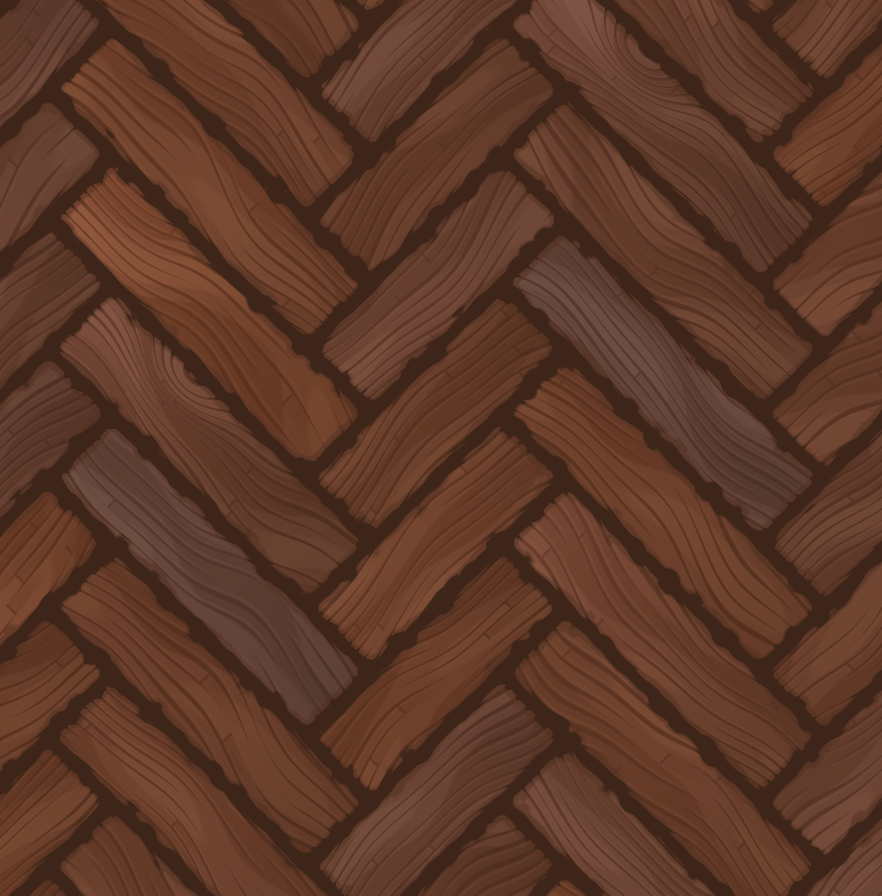
Reproduce this texture procedurally as a WebGL 2 fragment shader.

```glsl
#version 300 es
precision highp float;
// Herringbone floor of worn wooden planks: falling planks are four widths
// long, rising ones three, so the diagonal grid repeats every seven cells.
// Each plank gets its own grain from layered sines, with chips and cracks.

uniform vec2 u_resolution;
out vec4 fragColor;

const float PLANK_WIDTH = 0.1445;            // vertical pitch, canvas heights
const vec2 FIRST_CORNER = vec2(0.0534, 0.8997);
const vec3 GROOVE = vec3(0.245, 0.147, 0.098);
const vec3 SHADE = vec3(0.325, 0.19, 0.13);
const vec3 BASE = vec3(0.38, 0.23, 0.16);
const vec3 WARM = vec3(0.415, 0.26, 0.19);
const vec3 PALE = vec3(0.455, 0.295, 0.215);

struct Plank {
  vec2 pos;      // x along the plank, y across it
  float len;
  float column;
  float row;
  bool rising;
};

float hash(vec2 p) {
  vec3 q = fract(vec3(p.xyx) * 0.1031);
  q += dot(q, q.yzx + 33.33);
  return fract((q.x + q.y) * q.z);
}

// Distance to the nearest scattered point.
float cellular(vec2 p) {
  vec2 cell = floor(p);
  float nearest = 2.0;
  for (int y = -1; y <= 1; y++)
    for (int x = -1; x <= 1; x++) {
      vec2 c = cell + vec2(x, y);
      vec2 point = c + vec2(hash(c), hash(c + 17.3));
      nearest = min(nearest, length(p - point));
    }
  return nearest;
}

float roundBox(vec2 p, vec2 halfSize, float radius) {
  vec2 q = abs(p) - halfSize + radius;
  return length(max(q, 0.0)) + min(max(q.x, q.y), 0.0) - radius;
}

Plank findPlank(vec2 grid) {
  vec2 cell = floor(grid), f = grid - cell;
  float diagonal = cell.x + cell.y;
  float column = floor((diagonal + 0.5) / 7.0);
  float k = diagonal - 7.0 * column;
  bool rising = k > 3.5;
  vec2 pos = rising ? vec2(f.y + k - 4.0, f.x) : vec2(f.x + k, f.y);
  float row = cell.x - 4.0 * column - min(k, 4.0);
  return Plank(pos, rising ? 3.0 : 4.0, column, row, rising);
}

// Height field whose contours are the grain lines.
float grainField(vec2 p, float seed, float knot) {
  float s = seed * 40.0;
  float spread = 1.0 + 0.25 * sin(p.x * 0.9 + s * 1.7);
  float bend = 0.15 * sin(p.x * 1.5 + s) + 0.035 * sin(p.x * 3.7 + p.y * 3.0 + s * 2.3);
  vec2 k = (p - vec2(1.32, 0.82)) * vec2(1.7, 2.9);
  return 8.0 * ((p.y - 0.5) * spread + bend) + knot * 5.0 * exp(-dot(k, k)) + seed * 50.0;
}

// Tapering dark stroke at the middle of each grain step.
float grainStroke(float g, float along, float seed, float shift) {
  float id = floor(g);
  float phase = hash(vec2(id, seed * 91.0)) * 6.28;
  float swell = 0.5 + 0.5 * sin(along * 1.7 + phase) * cos(along * 0.6 + phase * 2.0);
  float width = 0.21 * swell - 0.015;
  float blur = 0.05 + fwidth(g) * 0.6;
  return (1.0 - smoothstep(width - blur * 0.5, width + blur * 0.5, abs(g - id - 0.5 - shift)))
    * smoothstep(0.0, 0.06, width);
}

vec3 woodTint(Plank b, float seed, float glow, float slate) {
  vec3 tint = mix(vec3(1.05, 0.97, 0.86), vec3(0.96, 0.98, 1.06), seed);
  tint *= 0.95 + 0.1 * hash(vec2(seed * 77.0, 3.0));
  tint = mix(tint, vec3(0.93, 1.02, 1.2), slate);
  float startLight = 1.0 - smoothstep(0.0, 2.4, b.pos.x);
  return tint * (1.0 + glow * startLight * vec3(0.17, 0.2, 0.3));
}

void main() {
  vec2 d = (gl_FragCoord.xy / u_resolution.y - FIRST_CORNER) / PLANK_WIDTH;
  float aa = 1.5 / (u_resolution.y * PLANK_WIDTH);
  Plank b = findPlank(vec2(d.x - d.y, d.x + d.y));
  float seed = hash(vec2(b.column * 3.0 + 21.0, b.row + 37.0 + (b.rising ? 50.0 : 0.0)));

  // Rare kinds recur on skewed rows of the falling planks.
  float falling = b.rising ? 0.0 : 1.0;
  float knot = falling * float(abs(b.row + 3.0 * b.column - 2.0) < 0.5);
  float slate = falling * float(abs(b.row + 2.0 * b.column - 3.0) < 0.5);
  float paleEnd = falling * float(abs(b.row - 2.0 * b.column - 1.0) < 0.5);

  float g = grainField(b.pos, seed, knot);
  float stroke = grainStroke(g, b.pos.x, seed, 0.0);
  float gleam = grainStroke(g, b.pos.x, seed, 0.24);

  // Outline with wobble, chips and grain splits.
  float edge = roundBox(b.pos - vec2(b.len, 1.0) * 0.5, vec2(b.len, 1.0) * 0.5 - 0.07, 0.1);
  edge += 0.009 * sin(b.pos.x * 8.0 + seed * 60.0) + 0.006 * sin(b.pos.x * 19.0 + b.pos.y * 13.0 + seed * 90.0);
  float chip = cellular(b.pos * vec2(2.2, 3.0) + seed * 80.0);
  edge += 0.045 * (1.0 - smoothstep(0.1, 0.3, chip)) + 0.03 * stroke;

  // Flat tone patches that follow the grain.
  float tone = sin(g * 0.75 + 1.3 * sin(b.pos.x * 1.4 + seed * 30.0)) + 0.5 * sin(b.pos.x * 2.1 - g * 0.4);
  vec3 wood = mix(BASE, WARM, smoothstep(-0.45, -0.25, tone));
  wood = mix(wood, PALE, 0.75 * smoothstep(0.65, 0.9, tone));

  // Short cross cracks end a darker strip between two strokes.
  float strip = floor(g + 0.5);
  float crackAt = b.len * hash(vec2(strip, seed * 53.0));
  float cracked = step(0.5, hash(vec2(strip + 9.0, seed * 31.0)));
  float past = b.pos.x - crackAt;
  wood = mix(wood, BASE, 0.45 * cracked * smoothstep(0.0, aa, past) * (1.0 - smoothstep(0.2, 0.7, past)));
  float crack = cracked * (1.0 - smoothstep(0.008, 0.008 + aa, abs(past)));
  wood = mix(wood, PALE, 0.35 * gleam);
  wood = mix(wood, SHADE, 0.8 * max(stroke, 0.8 * crack));

  // Tint, falloff along the plank and a dark bevel.
  wood *= woodTint(b, seed, max(knot, 0.8 * paleEnd), slate);
  wood *= 1.03 - 0.08 * smoothstep(0.4, 1.0, b.pos.x / b.len);
  float bevel = smoothstep(-0.06, -0.025, edge + 0.02 * sin(b.pos.x * 5.0 + seed * 20.0));
  wood = mix(wood, SHADE, 0.55 * bevel);
  fragColor = vec4(mix(wood, GROOVE, smoothstep(-aa, aa, edge)), 1.0);
}
```
